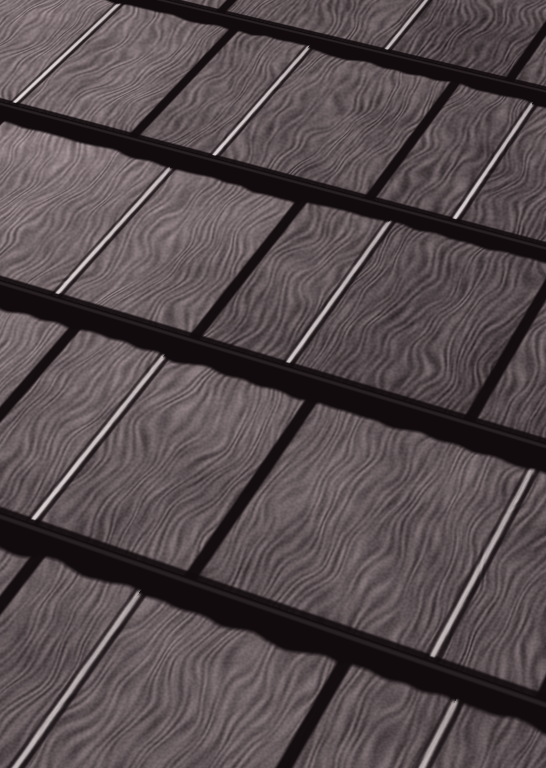
Give the GLSL for this texture, as a WebGL 2 fragment shader.

```glsl
#version 300 es
precision highp float;
// Overlapping wood-grain roof shingles in perspective, with shadowed courses and bright side edges.
uniform vec2 u_resolution;
out vec4 fragColor;

const vec3 SHADOW = vec3(0.065, 0.042, 0.052);
const vec3 CLAY = vec3(0.62, 0.56, 0.57);
const vec3 GLINT = vec3(0.92, 0.89, 0.89);

// Perspective: both vanishing points lie on one horizon above the canvas
const float HORIZON = 1.634;
const float VANISH_RIGHT = 1.887;
const float VANISH_LEFT = -6.677;

// Shingle widths of one panel, and where each course begins
const float PANEL[5] = float[5](0.155, 0.111, 0.070, 0.133, 0.068);
const float COURSE_START[5] = float[5](-0.970, -1.212, -1.054, -1.069, -1.045);
const int REVERSED_COURSE = 3;

float hash(vec2 p) {
  p = fract(p * vec2(0.1031, 0.1137));
  p += dot(p, p.yx + 33.33);
  return fract((p.x + p.y) * p.x * 17.0);
}

vec2 gradientAt(vec2 cell) {
  float angle = 6.2832 * hash(cell + 51.7);
  return vec2(cos(angle), sin(angle));
}

float gradientNoise(vec2 p) {
  vec2 i = floor(p), f = p - i;
  vec2 s = f * f * f * (f * (f * 6.0 - 15.0) + 10.0);
  vec2 e = vec2(1.0, 0.0);
  float low = mix(dot(gradientAt(i), f), dot(gradientAt(i + e), f - e), s.x);
  float high = mix(dot(gradientAt(i + e.yx), f - e.yx), dot(gradientAt(i + 1.0), f - 1.0), s.x);
  return mix(low, high, s.y);
}

// Soft stripe centred on zero
float stripe(float d, float halfWidth, float blur) {
  return 1.0 - smoothstep(halfWidth - blur, halfWidth + blur, abs(d));
}

// Embossed grain: bent ridges that run along the shingle
float woodGrain(vec2 q, float seed) {
  vec2 shift = vec2(seed * 37.0, seed * 91.0);
  float bend = 0.022 * gradientNoise(vec2(q.x * 15.0, q.y * 2.4) + shift)
             + 0.007 * gradientNoise(vec2(q.x * 42.0, q.y * 6.0) + shift);
  float across = q.x + bend;
  float wander = gradientNoise(vec2(across * 95.0, q.y * 4.5) + shift);
  float ridge = sin(6.2832 * (across * 175.0 + 1.1 * wander));
  float strength = 0.65 + 0.7 * gradientNoise(vec2(across * 60.0, q.y * 5.0) - shift);
  float fibre = gradientNoise(vec2(across * 330.0, q.y * 11.0) + shift);
  return ridge * strength * 0.62 + fibre * 0.75;
}

// Light over the whole roof: a sheen at upper left, dimmer at right
float roofLight(vec2 p) {
  float sheen = 1.0 - smoothstep(0.0, 0.5, length((p - vec2(0.0, 0.17)) * vec2(1.0, 0.9)));
  return 0.56 + 0.2 * sheen - 0.08 * smoothstep(0.4, 0.72, p.x);
}

void main() {
  // Canvas heights, measured downward from the top left
  vec2 p = vec2(gl_FragCoord.x, u_resolution.y - gl_FragCoord.y) / u_resolution.y;
  float depth = p.y + HORIZON;
  vec2 roof = vec2((p.x - VANISH_RIGHT) / depth,
                   9.599 - 2.274 * (p.x - VANISH_LEFT) / depth);
  int course = clamp(int(floor(roof.y)) + 1, 0, 4);
  float down = fract(roof.y);

  // Side joints alternate between dark gaps and lit edges
  float joint = COURSE_START[course];
  float gap = 0.0, edge = 0.0, crease = 0.0, shingle = -1.0;
  for (int i = 0; i < 8; i++) {
    float d = roof.x - joint;
    if (d >= 0.0) shingle = float(i);
    if (i % 2 == 0) {
      gap = max(gap, stripe(d, 0.0042, 0.0013));
    } else {
      float shine = 0.65 + 0.35 * hash(vec2(float(i) * 5.0, float(course) * 9.0));
      edge = max(edge, shine * stripe(d, 0.0014, 0.0009));
      crease = max(crease, max(stripe(d - 0.0036, 0.0014, 0.001), 0.8 * stripe(d + 0.0030, 0.0010, 0.001)));
    }
    int k = i % 5;
    joint += PANEL[course == REVERSED_COURSE ? 4 - k : k];
  }
  float seed = hash(vec2(shingle * 13.0 + 7.0, float(course) * 29.0 + 3.0));

  // Shingle face
  float light = roofLight(p) + 0.1 * (seed - 0.5) + 0.1 * (0.5 - down);
  light += 0.25 * woodGrain(roof, seed);
  light += 0.10 * gradientNoise(p * vec2(230.0, 260.0));
  light += 0.12 * gradientNoise(roof * vec2(22.0, 3.0) + seed * 20.0);
  light = max(light, 0.06);
  light *= 1.0 - 0.8 * crease;
  light *= 1.0 - 0.97 * gap;

  // Lower lip and the uneven shadow it casts on the next course
  light *= 1.0 - 0.9 * smoothstep(0.972, 0.986, down);
  float reach = 0.095 + 0.04 * seed + 0.03 * gradientNoise(vec2(roof.x * 45.0, float(course) * 7.3));
  float lit = smoothstep(reach - 0.008, reach + 0.016, down);
  light *= lit;
  light += 0.16 * stripe(down - 0.016, 0.008, 0.006);

  float glint = edge * lit * (1.0 - smoothstep(0.98, 0.99, down)) * (1.0 - 0.3 * (1.0 - down));
  vec3 color = mix(SHADOW, CLAY, clamp(light, 0.0, 1.25));
  fragColor = vec4(mix(color, GLINT, glint), 1.0);
}
```
